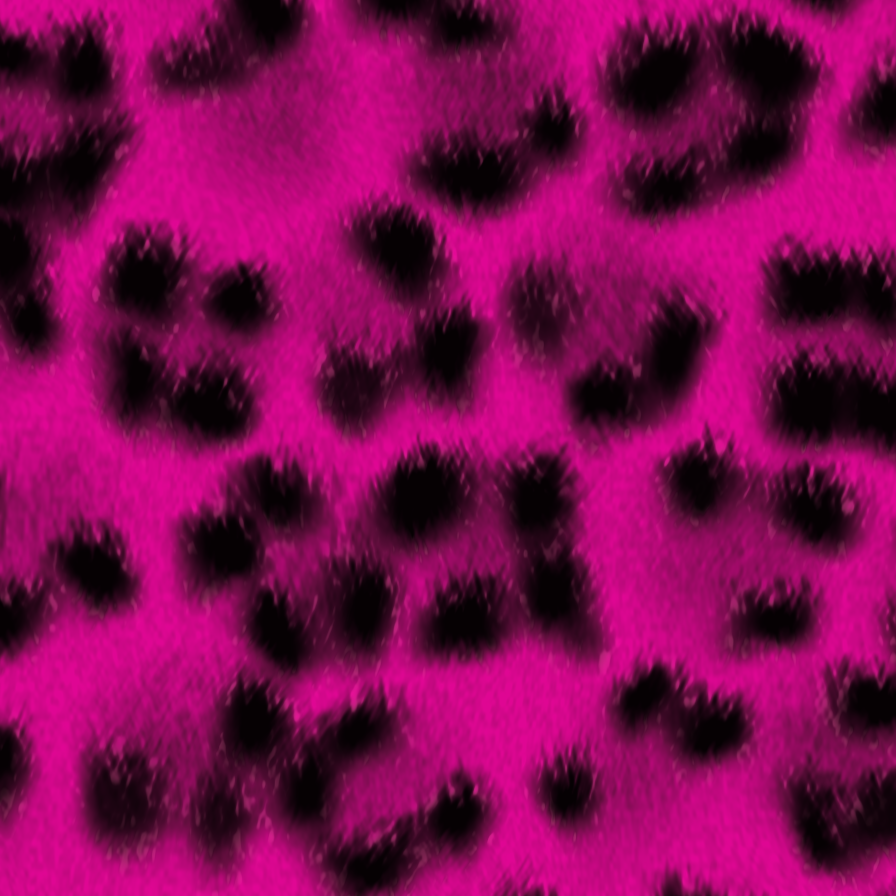
A Shadertoy shader for this texture:

```glsl
// Magenta leopard fur: a jittered grid of rosettes, each a broken ring of
// dark rounded blobs around a dusky core. Fine streaky noise shifts the lookup
// along the hair, which frays the spot edges and grains the coat.

const float ROSETTES = 4.0;               // rosettes across the canvas
const vec3 INK  = vec3(0.022, 0.003, 0.012);
const vec3 WINE = vec3(0.39, 0.055, 0.245);
const vec3 PINK = vec3(0.875, 0.025, 0.575);
const vec3 HAIR_TIP = vec3(0.13, 0.09, 0.09);

float hash(vec2 p) {
    return fract(sin(dot(p, vec2(127.1, 311.7))) * 43758.5453);
}

vec2 hash2(vec2 p) {
    return vec2(hash(p), hash(p + 57.3));
}

float noise(vec2 p) {
    vec2 i = floor(p), f = fract(p);
    f = f * f * (3.0 - 2.0 * f);
    return mix(mix(hash(i), hash(i + vec2(1, 0)), f.x),
               mix(hash(i + vec2(0, 1)), hash(i + vec2(1, 1)), f.x), f.y);
}

mat2 rotation(float a) {
    float c = cos(a), s = sin(a);
    return mat2(c, s, -s, c);
}

// Long thin noise cells that lean and sway like short fur
float strands(vec2 p, vec2 density, float lean) {
    float sway = 0.07 * noise(p * 5.0 + lean * 9.0);
    return noise(vec2(p.x + lean * p.y + sway, p.y) * density);
}

// Soft rounded box-like oval: 1 inside, 0 outside
float blob(vec2 p, vec2 size, float soft) {
    vec2 q = abs(p / size);
    float radius = pow(dot(pow(q, vec2(2.5)), vec2(1.0)), 0.4);
    float d = (radius - 1.0) * min(size.x, size.y);
    return 1.0 - smoothstep(-soft, soft, d);
}

// x: coverage of the dark spots, y: dusk of the rosette cores
vec2 rosettes(vec2 p) {
    vec2 cell = floor(p);
    float clear = 1.0, dusk = 0.0;
    for (int y = -1; y <= 1; y++)
    for (int x = -1; x <= 1; x++) {
        vec2 id = cell + vec2(x, y);
        float stagger = 0.5 * mod(id.y, 2.0) - 0.25;
        vec2 center = id + 0.5 + vec2(stagger, 0.0) + 0.26 * (hash2(id) - 0.5);
        vec2 q = p - center;
        float coreShade = mix(0.6, 1.0, hash(id + 8.1));
        dusk = max(dusk, coreShade * (1.0 - smoothstep(0.08, 0.62, length(q))));

        float phase = 6.2832 * hash(id + 3.7);
        for (int k = 0; k < 4; k++) {
            vec2 seed = id * 7.0 + float(k) * 19.3;
            if (hash(seed) < 0.17) continue;
            float angle = phase + 1.5708 * (float(k) + 0.6 * hash(seed + 1.3));
            float ring = mix(0.28, 0.38, hash(seed + 2.9));
            vec2 offset = ring * vec2(cos(angle), sin(angle));
            vec2 size = mix(vec2(0.125, 0.16), vec2(0.18, 0.25), hash2(seed + 5.1));
            float turn = angle + 1.4 * (hash(seed + 4.4) - 0.5);
            float faded = hash(seed + 6.2);
            float strength = mix(0.80, 1.0, smoothstep(0.0, 0.3, faded));
            vec2 local = (q - offset) * rotation(turn);
            clear *= 1.0 - strength * blob(local, size, 0.10);
        }
    }
    return vec2(1.0 - clear, dusk);
}

// Dark to bright ramp through wine
vec3 furColor(float tone) {
    vec3 low = mix(INK, WINE, clamp(tone / 0.45, 0.0, 1.0));
    return mix(low, PINK, clamp((tone - 0.45) / 0.55, 0.0, 1.0));
}

void mainImage(out vec4 fragColor, in vec2 fragCoord) {
    vec2 uv = fragCoord / iResolution.y;

    // Hair layers, centred on zero
    float longHair = strands(uv, vec2(190.0, 46.0), 0.25) - 0.5;
    float crossHair = strands(uv + 3.1, vec2(210.0, 60.0), -0.35) - 0.5;
    float grain = strands(uv + 7.7, vec2(230.0, 120.0), 0.1) - 0.5;
    float hair = longHair + crossHair;

    // Irregular outlines and frayed edges
    vec2 bend = vec2(noise(uv * 15.0), noise(uv * 15.0 + 41.0)) - 0.5;
    vec2 fray = vec2(0.005 * crossHair, 0.015 * hair);
    vec2 spots = rosettes((uv + 0.03 * bend + fray) * ROSETTES + 11.0);

    // Coat tone, mottled and grained, then darkened by the spots
    float mottle = noise(uv * 9.0 + 20.0) - 0.5;
    float dusk = clamp(spots.y + 0.16 * mottle, 0.0, 1.0);
    float coat = 0.96 - 0.42 * dusk;
    coat += (0.06 + 0.11 * dusk) * hair + 0.12 * grain;
    float tone = coat * (1.0 - spots.x) * (1.0 + 0.5 * spots.x * hair);

    // Pale hair tips show along the spot edges
    float edge = 4.0 * spots.x * (1.0 - spots.x);
    float tips = smoothstep(0.15, 0.75, hair + 0.5 * grain);
    vec3 color = furColor(tone) + HAIR_TIP * edge * tips;

    fragColor = vec4(clamp(color, 0.0, 1.0), 1.0);
}
```
